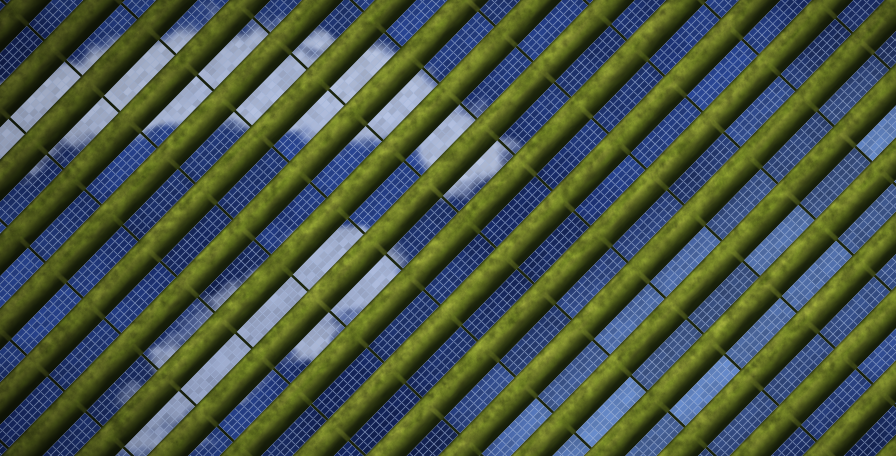
A Shadertoy shader for this pattern:

```glsl
// Aerial view of a solar farm: diagonal rows of blue panels with grass between.
// A slightly skewed lattice repeats the panels; each holds a fine grid of cells.
// Value noise makes the cloud reflections, the turf and the ragged shadows.

// Lattice columns: one step along a row, one step across to the next row.
const mat2 LATTICE = mat2(0.1231, 0.1256, 0.0828, -0.0785);
const vec2 STEP = vec2(0.176, 0.114);         // lengths of those steps
const vec2 ORIGIN = vec2(0.864, 0.426);       // centre of one gap between panels
const vec2 PANEL_HALF = vec2(0.484, 0.215);   // in lattice units
const vec2 CELLS = vec2(10.0, 4.0);           // cells per panel

float hash(vec2 p) {
    return fract(sin(dot(p, vec2(127.1, 311.7))) * 43758.5453);
}

float noise(vec2 p) {
    vec2 i = floor(p), f = fract(p);
    f = f * f * (3.0 - 2.0 * f);
    return mix(mix(hash(i), hash(i + vec2(1, 0)), f.x),
               mix(hash(i + vec2(0, 1)), hash(i + vec2(1, 1)), f.x), f.y);
}

float fbm(vec2 p) {
    float sum = 0.0, amp = 0.5;
    for (int i = 0; i < 4; i++) {
        sum += amp * noise(p);
        p = mat2(1.6, 1.2, -1.2, 1.6) * p + 7.3;
        amp *= 0.5;
    }
    return sum;
}

float boxDistance(vec2 p, vec2 halfSize) {
    vec2 d = abs(p) - halfSize;
    return length(max(d, 0.0)) + min(max(d.x, d.y), 0.0);
}

float segmentDistance(vec2 p, vec2 a, vec2 b) {
    vec2 ab = b - a;
    return length(p - a - ab * clamp(dot(p - a, ab) / dot(ab, ab), 0.0, 1.0));
}

// Soft bank of cloud around a segment, broken up by noise.
float cloudBank(vec2 p, vec2 a, vec2 b, float radius, float puff) {
    float d = segmentDistance(p, a, b) / radius;
    return smoothstep(0.0, 0.45, 1.0 - d + 1.8 * (puff - 0.5));
}

vec3 skyReflection(vec2 p, float tint) {
    float puff = fbm(p * vec2(7.0, 9.0) + 3.0);
    float cloud = cloudBank(p, vec2(0.05, 0.72), vec2(0.45, 0.83), 0.13, puff);
    cloud = max(cloud, cloudBank(p, vec2(0.45, 0.83), vec2(0.99, 0.72), 0.13, puff));
    cloud = max(cloud, 0.9 * cloudBank(p, vec2(0.77, 0.43), vec2(0.28, 0.04), 0.11, puff));
    float haze = 1.0 - smoothstep(0.0, 0.42, segmentDistance(p, vec2(1.3, 0.02), vec2(1.95, 0.65)));
    float deep = smoothstep(0.35, 0.65, fbm(p * 2.5 + 11.0));
    vec3 blue = mix(vec3(0.13, 0.22, 0.47), vec3(0.07, 0.13, 0.33), deep);
    blue = mix(blue, vec3(0.36, 0.48, 0.68), haze * (0.55 + 0.4 * tint));
    blue *= 0.85 + 0.3 * tint;
    return mix(blue, vec3(0.71, 0.75, 0.84), cloud * (0.75 + 0.25 * puff));
}

// Light lines around the cells; q spans 0 to 1 over the panel.
float cellLines(vec2 q, vec2 panelSize, float pixel) {
    vec2 c = q * CELLS;
    vec2 d = abs(c - round(c)) * panelSize / CELLS;
    vec2 line = 1.0 - smoothstep(vec2(0.0007 - 0.5 * pixel), vec2(0.0007 + 0.7 * pixel), d);
    return max(line.x, line.y);
}

vec3 panelColor(vec2 p, vec2 q, vec2 id, float pixel) {
    vec3 glass = skyReflection(p, hash(id));
    glass *= 0.93 + 0.14 * hash(floor(q * CELLS) + id * 17.0);
    vec3 frame = mix(vec3(0.60, 0.67, 0.80), glass * 1.15, 0.2);
    return mix(glass, frame, 0.82 * cellLines(q, 2.0 * PANEL_HALF * STEP, pixel));
}

// t runs from one row (0) to the shaded foot of the next (1).
vec3 grassColor(vec2 p, vec2 lattice, float t, float gap) {
    float patches = fbm(lattice * vec2(4.0, 9.0));
    float blades = fbm(p * 75.0);
    vec3 lit = mix(vec3(0.32, 0.39, 0.09), vec3(0.51, 0.53, 0.20), patches);
    lit *= 0.65 + 0.75 * blades;
    float ragged = t + 0.22 * (patches - 0.5) + 0.12 * (blades - 0.5);
    float shadow = smoothstep(0.32, 0.92, ragged) * (1.0 - 0.4 * gap);
    shadow = max(shadow, 0.55 * (1.0 - smoothstep(0.0, 0.10, t)));
    return mix(lit, vec3(0.055, 0.08, 0.025), shadow * 0.93);
}

void mainImage(out vec4 fragColor, in vec2 fragCoord) {
    float pixel = 1.0 / iResolution.y;
    vec2 p = fragCoord * pixel;
    vec2 lattice = inverse(LATTICE) * (p - ORIGIN);

    // Locate the panel: gaps at whole steps along, row centres at whole steps across.
    vec2 id = vec2(floor(lattice.x), round(lattice.y));
    vec2 local = lattice - id - vec2(0.5, 0.0);
    float edge = boxDistance(local * STEP, PANEL_HALF * STEP);
    float inside = 1.0 - smoothstep(-0.6 * pixel, 0.6 * pixel, edge);

    // Ground, with thin light spilling through the gaps and dark seams in the rows.
    float t = (fract(lattice.y) - PANEL_HALF.y) / (1.0 - 2.0 * PANEL_HALF.y);
    float gap = 1.0 - smoothstep(0.015, 0.045, 0.5 - abs(local.x));
    vec3 ground = grassColor(p, lattice, clamp(t, 0.0, 1.0), gap);
    float inRow = 1.0 - smoothstep(0.19, 0.23, abs(local.y));
    ground = mix(ground, vec3(0.07, 0.10, 0.04), 0.8 * inRow);

    // Light pools right of centre and falls off to the corners.
    vec2 away = (p - vec2(1.20, 0.48)) / vec2(1.35, 0.85);
    float light = 1.12 - 0.55 * smoothstep(0.1, 1.2, dot(away, away));
    vec2 q = (local + PANEL_HALF) / (2.0 * PANEL_HALF);
    vec3 panel = panelColor(p, q, id, pixel) * mix(1.0, light, 0.3);
    fragColor = vec4(mix(ground * light, panel, inside), 1.0);
}
```
